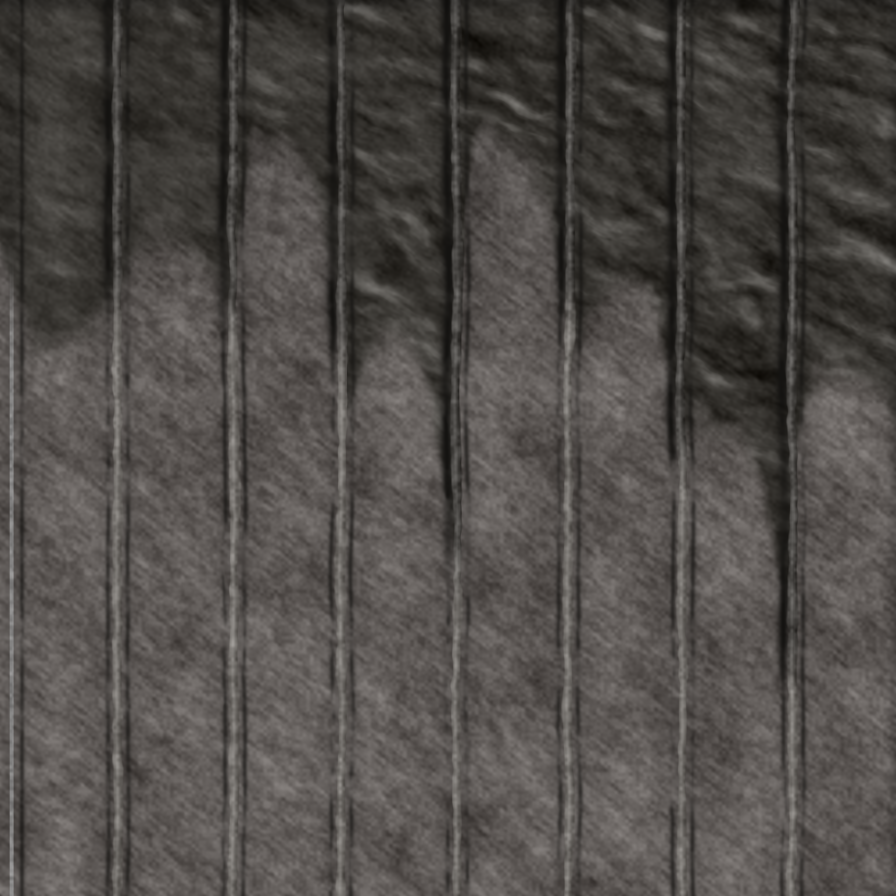
A three.js fragment shader for this texture:

```glsl
// Weathered ribbed panels: pale hatched stone below, dark rippled stain hanging from above.
#define FIRST_RIB 0.013
#define PITCH 0.1247
#define RIB_WIDTH 0.0058
#define STAIN_SOFTNESS 0.03
#define HATCH_ANGLE 0.66
#define GRAIN 0.15
#define RIPPLE 0.34
#define PALE vec3(0.378, 0.358, 0.347)
#define STAIN vec3(0.222, 0.212, 0.195)
#define RIB_COLOR vec3(0.45, 0.437, 0.42)
#define GROOVE vec3(0.085, 0.08, 0.072)

varying vec2 vUv;

float hash(vec2 p) {
  vec3 q = fract(vec3(p.xyx) * 0.1031);
  q += dot(q, q.yzx + 33.33);
  return fract((q.x + q.y) * q.z);
}

float noise(vec2 p) {
  vec2 i = floor(p), f = fract(p);
  f = f * f * (3.0 - 2.0 * f);
  return mix(mix(hash(i), hash(i + vec2(1, 0)), f.x),
             mix(hash(i + vec2(0, 1)), hash(i + vec2(1, 1)), f.x), f.y);
}

float fbm(vec2 p) {
  float sum = 0.0, amp = 0.533;
  for (int i = 0; i < 4; i++) {
    sum += amp * noise(p);
    p = p * 2.03 + 17.3;
    amp *= 0.5;
  }
  return sum;
}

vec2 turn(vec2 p, float a) {
  return vec2(cos(a) * p.x - sin(a) * p.y, sin(a) * p.x + cos(a) * p.y);
}

// Entry k (0 to 7) of eight values held in two vectors.
float pick(vec4 a, vec4 b, float k) {
  vec4 slot = vec4(0, 1, 2, 3);
  return dot(a, 1.0 - step(0.5, abs(slot - k))) + dot(b, 1.0 - step(0.5, abs(slot + 4.0 - k)));
}

// Height where the stain ends, as a rounded tongue in every panel.
float stainEdge(float panel, float t) {
  float top = pick(vec4(0.615, 0.735, 0.85, 0.605), vec4(0.85, 0.685, 0.535, 0.585), panel);
  float peak = pick(vec4(0.42, 0.38, 0.25, 0.42), vec4(0.24, 0.48, 0.27, 0.22), panel);
  float left = pick(vec4(-0.07, 0.06, 0.17, 0.06), vec4(0.2, 0.08, 0.03, 0.12), panel);
  float right = pick(vec4(-0.06, 0.08, 0.23, 0.23), vec4(0.18, 0.19, 0.27, 0.05), panel);
  float u = t < peak ? (peak - t) / peak : (t - peak) / (1.0 - peak);
  return top - (t < peak ? left : right) * pow(u, 2.6);
}

void main() {
  vec2 uv = vUv;

  // Panel and nearest rib
  float cell = (uv.x - FIRST_RIB) / PITCH;
  float panel = clamp(floor(cell), 0.0, 7.0), rib = floor(cell + 0.5);
  float shift = pick(vec4(0.0, -0.007, -0.002, -0.006), vec4(-0.002, -0.001, 0.0, -0.001), rib);
  float wobble = (fbm(vec2(uv.y * 9.0, rib * 7.0)) - 0.5) * 0.007 * step(0.5, rib);
  float d = (cell - rib) * PITCH - shift - wobble;

  // Stain coverage
  float edge = stainEdge(panel, cell - panel) + (fbm(uv * vec2(26.0, 18.0)) - 0.5) * 0.08;
  float stain = smoothstep(-STAIN_SOFTNESS, STAIN_SOFTNESS, uv.y - edge);

  // Diagonal hatching, blotches and grain
  vec2 slant = turn(uv, HATCH_ANGLE);
  float hatch = noise(slant * vec2(70.0, 215.0)) - 0.5;
  float grain = noise(uv * 250.0) + 0.7 * noise(uv * 120.0 + 9.0) - 0.85;
  float blotch = fbm(uv * vec2(15.0, 14.0) + 4.0) - 0.5;
  float dent = fbm(slant * vec2(22.0, 42.0) + 8.0) - fbm(slant * vec2(22.0, 42.0) + vec2(8.1, 8.45));
  vec3 pale = PALE + GRAIN * (hatch * 0.65 + grain * 0.5) + blotch * 0.2 + dent * 0.11;
  pale *= mix(1.02, 0.88, smoothstep(0.55, 0.88, uv.y));

  // Ripples in the stain, lit as relief and strongest to the upper right
  vec2 warp = turn(uv, 0.4) + 0.03 * (vec2(fbm(uv * 12.0), fbm(uv * 12.0 + 40.0)) - 0.5);
  vec2 wave = warp * vec2(15.0, 36.0) + 31.0;
  float relief = fbm(wave) - fbm(wave + vec2(0.12, 0.5));
  float strength = RIPPLE * mix(0.4, 1.0, smoothstep(0.05, 0.6, uv.x));
  vec3 dark = STAIN + strength * (relief + 0.8 * max(relief - 0.1, 0.0));
  dark += blotch * 0.13 + GRAIN * 0.4 * (hatch + grain * 0.6);
  vec2 wornSpot = (uv - vec2(0.055, 0.89)) / vec2(0.03, 0.13);
  dark += 0.05 * exp(-dot(wornSpot, wornSpot));
  vec3 color = mix(pale, dark, stain);

  // Grooves beside each rib: deep on the left where stained, thin and broken elsewhere
  float damp = smoothstep(-0.05, 0.03, uv.y - stainEdge(max(rib - 1.0, 0.0), 1.0));
  float wear = fbm(vec2(uv.y * 24.0, rib * 5.0 + 2.0));
  float chip = noise(vec2(uv.x * 190.0, uv.y * 85.0));
  float inside = step(0.5, rib) * step(rib, 7.5);
  float leftGroove = exp(-pow((d + 0.0105) / mix(0.003, 0.0062, damp), 2.0));
  float rightGroove = exp(-pow((d - 0.0115) / 0.003, 2.0));
  float broken = smoothstep(0.25, 0.7, wear + 0.3 * (chip - 0.5));
  color = mix(color, GROOVE, leftGroove * inside * mix(0.6 * broken, 0.55 + 0.45 * broken, damp));
  color = mix(color, GROOVE, rightGroove * (0.12 + 0.5 * broken));
  color *= 1.0 - 0.15 * exp(-abs(d) / 0.018);

  // Raised ribs, chipped and brighter below the stain
  float width = RIB_WIDTH * (0.6 + 0.7 * wear + 0.35 * (chip - 0.5));
  float ridge = 1.0 - smoothstep(width * 0.65, width * 1.15, abs(d));
  vec3 ribColor = RIB_COLOR * mix(1.0, 0.64, damp) + (chip - 0.5) * 0.16 + grain * 0.1;
  ribColor += 0.08 * exp(-pow((d + 0.001) / 0.002, 2.0)) - 0.09 * smoothstep(0.0, 0.005, d);
  color = mix(color, ribColor, ridge * inside * 0.85);
  float firstLine = (1.0 - step(0.5, rib)) * (1.0 - smoothstep(0.0012, 0.0032, abs(d)));
  color = mix(color, vec3(0.56) + grain * 0.15, firstLine * 0.85 * (1.0 - smoothstep(0.6, 0.72, uv.y)));

  // Shaded rim along the top and right
  color *= mix(0.78, 1.0, smoothstep(0.0, 0.022, 1.0 - uv.y));
  color *= mix(0.85, 1.0, smoothstep(0.0, 0.012, 1.0 - uv.x));
  gl_FragColor = vec4(clamp(color, 0.0, 1.0), 1.0);
}
```
